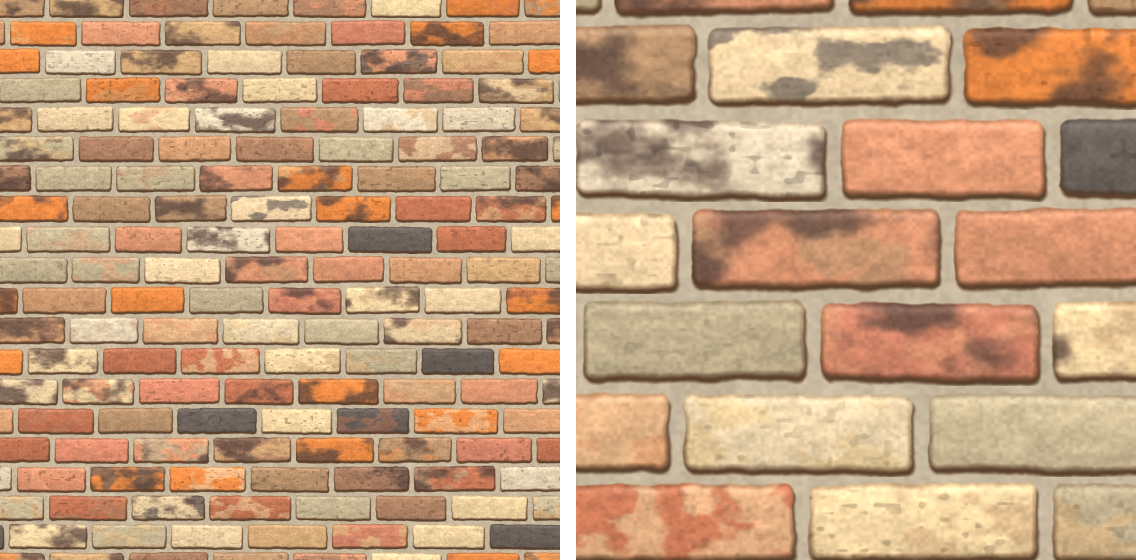
Left, the full canvas; right, a detail of the centre.
A WebGL 2 fragment shader for this texture:

```glsl
#version 300 es
precision highp float;
// Weathered brick wall in running bond: 19 courses of 7 bricks, tiling at the borders.
// Each brick is a rounded box with jittered joints; hashes pick its colour and wear,
// layered noise adds blotches, scorching and grain, and light falls from above.

uniform vec2 u_resolution;
out vec4 fragColor;

#define ROWS 19.0
#define COLS 7.0
#define GAP 0.0095           // mortar width
#define CORNER 0.0055        // brick corner radius
#define JOINT_JITTER 0.13    // variation of brick length
#define EDGE_WOBBLE 0.0034   // roughness of the outline
#define SHIFT (10.0 / 19.0)  // offset per course, whole over all courses
#define BLOTCHED 0.55        // share of two-tone bricks
#define SCORCHED 0.25        // share of burnt bricks

const vec3 MORTAR = vec3(0.77, 0.71, 0.61);
const vec3 SHADOW = vec3(0.29, 0.18, 0.10);
const vec3 SCORCH = vec3(0.36, 0.28, 0.25);
const int TONES = 13;
const vec3 CLAY[TONES] = vec3[](
    vec3(0.96, 0.84, 0.64), vec3(0.95, 0.83, 0.65), vec3(0.94, 0.86, 0.73),
    vec3(0.86, 0.69, 0.49), vec3(0.84, 0.62, 0.45), vec3(0.88, 0.60, 0.45),
    vec3(0.87, 0.55, 0.43), vec3(0.93, 0.55, 0.28), vec3(0.70, 0.52, 0.40),
    vec3(0.75, 0.59, 0.44), vec3(0.78, 0.71, 0.57), vec3(0.43, 0.39, 0.36),
    vec3(0.78, 0.47, 0.34));

float hash(vec2 p) {
    return fract(sin(dot(p, vec2(127.1, 311.7))) * 43758.5453);
}

float noise(vec2 p) {
    vec2 i = floor(p), f = fract(p);
    f = f * f * (3.0 - 2.0 * f);
    return mix(mix(hash(i), hash(i + vec2(1, 0)), f.x),
               mix(hash(i + vec2(0, 1)), hash(i + vec2(1, 1)), f.x), f.y);
}

float fbm(vec2 p) {
    float sum = 0.0, amp = 0.533;
    for (int i = 0; i < 4; i++) {
        sum += amp * noise(p);
        p = p * 2.03 + 7.3;
        amp *= 0.5;
    }
    return sum;
}

float roundBox(vec2 p, vec2 size) {
    vec2 d = abs(p) - size + CORNER;
    return length(max(d, 0.0)) + min(max(d.x, d.y), 0.0) - CORNER;
}

// Position of the joint at the left of a brick, in brick lengths
float joint(float col, float row) {
    return col + (hash(vec2(mod(col, COLS), row) + 3.7) - 0.5) * JOINT_JITTER;
}

vec3 clayTone(float pick) {
    return CLAY[int(pick * float(TONES))];
}

vec3 brickColor(vec2 q, vec2 id) {
    vec2 seed = 60.0 * vec2(hash(id + 11.0), hash(id + 23.0));
    vec3 color = clayTone(hash(id + 31.0)) * (0.95 + 0.1 * hash(id + 41.0));

    // Blotches of a second clay, then burnt areas
    float blotch = smoothstep(0.49, 0.62, fbm(q * vec2(32.0, 50.0) + seed));
    float blotchAmount = step(hash(id + 53.0), BLOTCHED) * mix(0.25, 0.85, hash(id + 61.0));
    color = mix(color, clayTone(hash(id + 71.0)), blotch * blotchAmount);
    float burn = smoothstep(0.42, 0.68, fbm(q * vec2(24.0, 36.0) + seed + 19.0));
    color = mix(color, SCORCH, 0.75 * burn * step(hash(id + 83.0), SCORCHED));

    // Streaky surface, fine grain and small pits
    float streak = fbm(q * vec2(90.0, 170.0) + seed);
    float grain = noise(q * 430.0 + seed);
    float pits = smoothstep(0.74, 0.92, noise(q * vec2(150.0, 230.0) + seed));
    color *= 1.0 + 0.24 * (streak - 0.5) + 0.12 * (grain - 0.5);
    return color * (1.0 - 0.22 * pits * hash(id + 97.0));
}

void main() {
    float scale = min(u_resolution.x, u_resolution.y);
    vec2 p = gl_FragCoord.xy / scale;
    float soft = max(0.75 / scale, 0.0009);

    // Course and brick; courses are a little taller at mid height
    float v = (p.y + 0.006 * sin(6.28319 * p.y)) * ROWS + 0.65;
    float row = mod(floor(v), ROWS);
    float u = p.x * COLS - 0.573 - row * SHIFT;
    float col = floor(u + 0.5);
    if (u < joint(col, row)) col -= 1.0;
    float left = joint(col, row), right = joint(col + 1.0, row);
    vec2 id = vec2(mod(col, COLS), row);

    // Brick outline, slightly tilted and uneven
    vec2 q = vec2((u - 0.5 * (left + right)) / COLS, (fract(v) - 0.5) / ROWS);
    vec2 size = 0.5 * vec2((right - left) / COLS, 1.0 / ROWS) - 0.5 * GAP;
    q.y += (hash(id + 5.0) - 0.5) * (0.002 + 0.03 * q.x);
    float wobble = (fbm(p * 75.0) - 0.5) * EDGE_WOBBLE;
    float d = roundBox(q, size) + wobble;
    float dShadow = roundBox(q - vec2(0.0008, -0.0026), size) + wobble;

    // Sandy mortar with the shadow cast below each brick
    vec3 mortar = MORTAR * (0.9 + 0.14 * fbm(p * 60.0) + 0.1 * noise(p * 330.0));
    mortar = mix(mortar, SHADOW, 0.85 * smoothstep(0.0018, -0.0012, dShadow));

    // Brick face with dark rim and a lit upper bevel
    vec3 brick = brickColor(q, id);
    float rim = smoothstep(-0.0038, 0.0, d);
    float height = q.y / size.y;
    brick = mix(brick, SHADOW, rim * mix(0.6, 0.22, smoothstep(-0.9, 0.9, height)));
    brick *= 1.0 + 0.05 * height;
    brick += 0.07 * smoothstep(0.65, 0.85, height) * (1.0 - rim);

    fragColor = vec4(mix(mortar, brick, smoothstep(soft, -soft, d)), 1.0);
}
```
